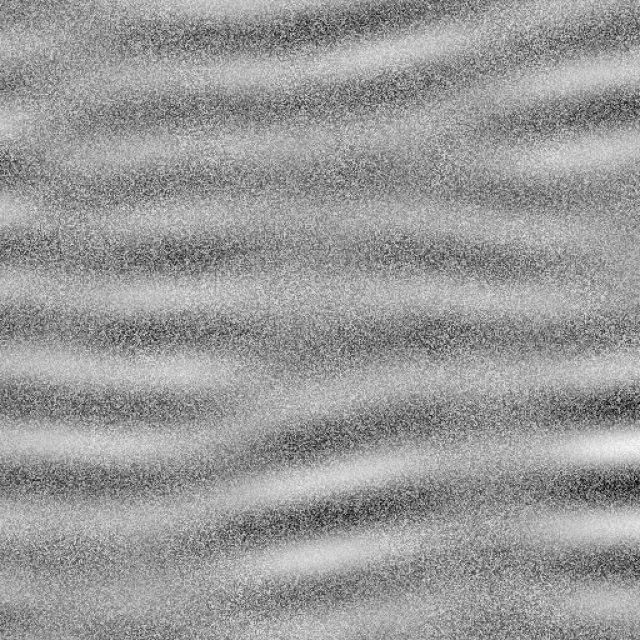
Reproduce this texture procedurally as a three.js fragment shader.

```glsl
// Grey Gabor noise: wavy horizontal light and dark bands under fine, uneven grain.
#define BASE_GREY 0.605
#define BAND_CONTRAST 0.135
#define BAND_FREQUENCY 8.4
#define BAND_TILT 0.2
#define PATCH_SIGMA 0.13
#define CELL_SIZE 0.25
#define BLOTCH_SCALE 13.0
#define BLOTCH_CONTRAST 0.07
#define GRAIN_SCALE 512.0
#define GRAIN_AMOUNT 0.27
#define SEED 7.0

varying vec2 vUv;

const float TAU = 6.2831853;

float hash(vec2 p) {
  vec3 q = fract(vec3(p.xyx) * 0.1031);
  q += dot(q, q.yzx + 33.33);
  return fract((q.x + q.y) * q.z);
}

// Smooth value noise, 0 to 1
float valueNoise(vec2 p) {
  vec2 cell = floor(p);
  vec2 f = fract(p);
  f = f * f * (3.0 - 2.0 * f);
  float low = mix(hash(cell), hash(cell + vec2(1.0, 0.0)), f.x);
  float high = mix(hash(cell + vec2(0.0, 1.0)), hash(cell + vec2(1.0, 1.0)), f.x);
  return mix(low, high, f.y);
}

// Sum of randomly placed, slightly tilted wave patches
float gaborBands(vec2 uv) {
  vec2 home = floor(uv / CELL_SIZE);
  float sum = 0.0;
  for (int j = -2; j <= 2; j++) {
    for (int i = -2; i <= 2; i++) {
      vec2 cell = home + vec2(float(i), float(j));
      vec2 key = cell + 20.0 + SEED;
      vec2 jitter = vec2(hash(key), hash(key + 61.7));
      vec2 d = uv - (cell + jitter) * CELL_SIZE;
      float tilt = (hash(key + 113.3) * 2.0 - 1.0) * BAND_TILT;
      float phase = hash(key + 171.9) * TAU;
      float weight = mix(0.4, 1.5, hash(key + 229.1));
      float envelope = exp(-0.5 * dot(d, d) / (PATCH_SIGMA * PATCH_SIGMA));
      float across = dot(d, vec2(sin(tilt), cos(tilt)));
      sum += weight * envelope * cos(TAU * BAND_FREQUENCY * across + phase);
    }
  }
  return sum;
}

// Fine grain with a triangular spread, -1 to 1
float grain(vec2 uv) {
  vec2 p = uv * GRAIN_SCALE - 0.5;
  return valueNoise(p + 40.0) + valueNoise(p + vec2(911.0, 1373.0)) - 1.0;
}

void main() {
  // Broad tone: bands with faint blotches
  float bands = gaborBands(vUv);
  float blotch = valueNoise(vUv * BLOTCH_SCALE * vec2(0.8, 1.2) + 31.0) - 0.5;
  float tone = BAND_CONTRAST * bands + BLOTCH_CONTRAST * blotch;

  // Grain is coarse in the dark bands and nearly fades out in bright spots
  float calm = valueNoise(vUv * BLOTCH_SCALE + 83.0) - 0.5;
  float strength = clamp(1.0 - 3.2 * tone - 0.5 * calm, 0.3, 1.6);
  float grey = BASE_GREY + tone + GRAIN_AMOUNT * strength * grain(vUv);

  gl_FragColor = vec4(vec3(clamp(grey, 0.0, 1.0)), 1.0);
}
```
